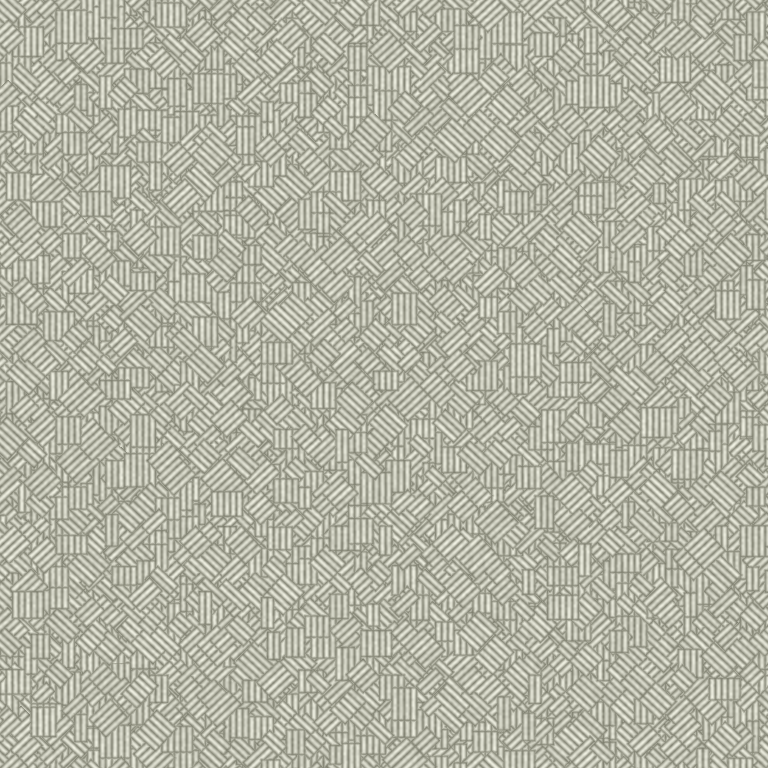
Reproduce this pattern procedurally as a Shadertoy shader.

```glsl
// Grey-green ground covered with interlocking groups of short parallel pale bars.

#define CELLS 46.0        // bar groups across the canvas
#define JITTER 0.8        // irregularity of the groups
#define PITCH 0.0081      // spacing of bars in a group
#define HALF_WIDTH 0.0024 // half the thickness of a bar
#define MARGIN 0.0013     // clearance at the border of a group
#define SOFTNESS 0.0022   // blur of the bar edges
#define TILT 0.82         // slant of the diagonal groups, radians
#define UPRIGHT 0.33      // share of upright groups
#define GRAIN 0.04        // strength of the mottling
#define GRAIN_SCALE 270.0 // mottles across the canvas
#define GROUND vec3(0.535, 0.538, 0.476)
#define BAR vec3(0.905, 0.908, 0.853)

struct Group {
    float priority; // higher groups cover lower ones
    vec2 local;     // position across and along the bars
    vec2 middle;    // centre of the group in the same axes
    vec2 halfSize;
};

float hash(vec2 p) {
    return fract(sin(dot(p, vec2(127.1, 311.7))) * 43758.5453);
}

float valueNoise(vec2 p) {
    vec2 i = floor(p), f = fract(p);
    f = f * f * (3.0 - 2.0 * f);
    vec2 e = vec2(0.0, 1.0);
    return mix(mix(hash(i), hash(i + e.yx), f.x),
               mix(hash(i + e.xy), hash(i + e.yy), f.x), f.y);
}

float roundedBox(vec2 p, vec2 halfSize, float radius) {
    vec2 q = abs(p) - halfSize + radius;
    return length(max(q, 0.0)) + min(max(q.x, q.y), 0.0) - radius;
}

// Rectangular group of whole bars that belongs to a grid cell
Group groupAt(vec2 id, vec2 p) {
    vec2 offset = vec2(hash(id), hash(id + 57.3)) - 0.5;
    vec2 centre = (id + 0.5 + JITTER * offset) / CELLS;

    // Direction: upright or one of two diagonals
    float pick = hash(id + 19.7);
    float angle = pick < UPRIGHT ? 0.0
                : (pick < 0.5 + 0.5 * UPRIGHT ? TILT : -TILT);
    vec2 along = vec2(sin(angle), cos(angle));
    vec2 across = vec2(along.y, -along.x);

    // Two to five bars, snapped to the lanes shared by that direction
    float count = 2.0 + floor(4.0 * hash(id + 83.1));
    float span = mix(3.0, 5.4, hash(id + 41.9));
    vec2 middle = vec2(dot(centre, across), dot(centre, along));
    middle.x = (floor(middle.x / PITCH) + 0.5 * mod(count, 2.0)) * PITCH;

    return Group(hash(id + 7.7), vec2(dot(p, across), dot(p, along)),
                 middle, 0.5 * PITCH * vec2(count, span));
}

float groupDistance(Group g) {
    return roundedBox(g.local - g.middle, g.halfSize, 0.0);
}

// x: signed distance to the bar at p, y: random tone of that bar
vec2 barField(vec2 p) {
    vec2 home = floor(p * CELLS), topId = vec2(0.0);

    // Uppermost group here; endless upright bars fill any gap
    Group top = Group(-1.0, p, vec2(0.0), vec2(9.0));
    for (int y = -2; y <= 2; y++)
    for (int x = -2; x <= 2; x++) {
        vec2 id = home + vec2(x, y);
        Group g = groupAt(id, p);
        if (g.priority > top.priority && groupDistance(g) < 0.0) {
            top = g;
            topId = id;
        }
    }

    // Bar of that group in its lane
    float lane = floor(top.local.x / PITCH);
    vec2 q = vec2(top.local.x - (lane + 0.5) * PITCH, top.local.y - top.middle.y);
    vec2 barSize = vec2(HALF_WIDTH, top.halfSize.y - MARGIN);
    float d = roundedBox(q, barSize, 0.6 * HALF_WIDTH);

    // Cut it back where higher groups lie close by
    for (int y = -2; y <= 2; y++)
    for (int x = -2; x <= 2; x++) {
        Group g = groupAt(home + vec2(x, y), p);
        if (g.priority > top.priority) d = max(d, MARGIN - groupDistance(g));
    }
    return vec2(d, hash(topId + lane * 7.13 + 31.9));
}

void mainImage(out vec4 fragColor, in vec2 fragCoord) {
    vec2 p = fragCoord / iResolution.y;
    vec2 bar = barField(p);

    // Soft bar coverage with a slight change of tone from bar to bar
    float soft = max(SOFTNESS, 0.75 / iResolution.y);
    float cover = 1.0 - smoothstep(-soft, soft, bar.x);
    vec3 color = mix(GROUND, BAR, cover * mix(0.8, 1.0, bar.y));

    // Fine mottling of print and ground
    color += GRAIN * (2.0 * valueNoise(p * GRAIN_SCALE) - 1.0);
    fragColor = vec4(color, 1.0);
}
```
